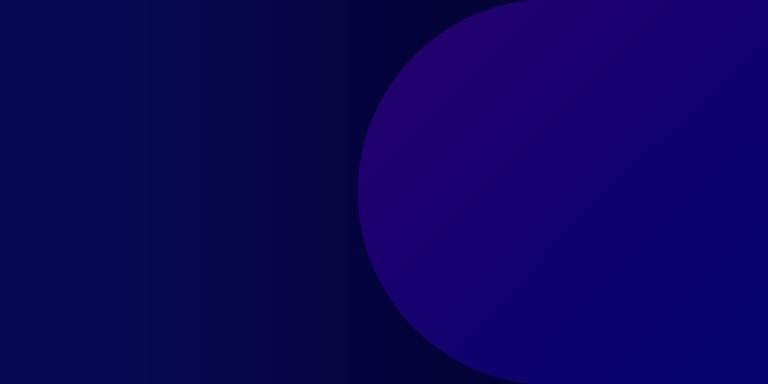
This background is drawn by a Shadertoy shader. Its source:

```glsl
// A large violet-to-blue rounded panel on a navy backdrop that darkens to the right.

#define PANEL_CENTER vec2(1.435, 0.5)
#define PANEL_RADIUS 0.503
#define NAVY_LIGHT   vec3(0.025, 0.033, 0.318)
#define NAVY_MID     vec3(0.020, 0.016, 0.272)
#define NAVY_DARK    vec3(0.014, 0.010, 0.215)
#define PANEL_VIOLET vec3(0.132, 0.003, 0.435)
#define PANEL_INDIGO vec3(0.068, 0.002, 0.432)
#define PANEL_BLUE   vec3(0.018, 0.010, 0.418)

// Signed distance to a capsule that runs without end to the right
float panelDistance(vec2 p) {
    vec2 q = p - PANEL_CENTER;
    q.x = min(q.x, 0.0);
    return length(q) - PANEL_RADIUS;
}

// Horizontal fade, nearly flat at the far left
vec3 backdropColor(float x) {
    vec3 color = mix(NAVY_LIGHT, NAVY_MID, smoothstep(0.25, 0.85, x));
    return mix(color, NAVY_DARK, smoothstep(0.65, 1.25, x));
}

// Diagonal fade from the upper left to the lower right
vec3 panelColor(vec2 p) {
    float diagonal = p.x + 1.0 - p.y;
    float t = clamp((diagonal - 1.27) / 1.65, 0.0, 1.0);
    vec3 color = mix(PANEL_VIOLET, PANEL_INDIGO, min(2.0 * t, 1.0));
    color = mix(color, PANEL_BLUE, max(2.0 * t - 1.0, 0.0));

    // Soft blue glow in the lower right corner
    float glow = 1.0 - smoothstep(0.1, 0.8, length(p - vec2(2.05, 0.0)));
    return mix(color, PANEL_BLUE, 0.35 * glow);
}

void mainImage(out vec4 fragColor, in vec2 fragCoord) {
    vec2 p = fragCoord / iResolution.y;
    float pixel = 1.0 / iResolution.y;

    float coverage = 1.0 - smoothstep(-0.75 * pixel, 0.75 * pixel, panelDistance(p));
    vec3 color = mix(backdropColor(p.x), panelColor(p), coverage);

    fragColor = vec4(color, 1.0);
}
```
